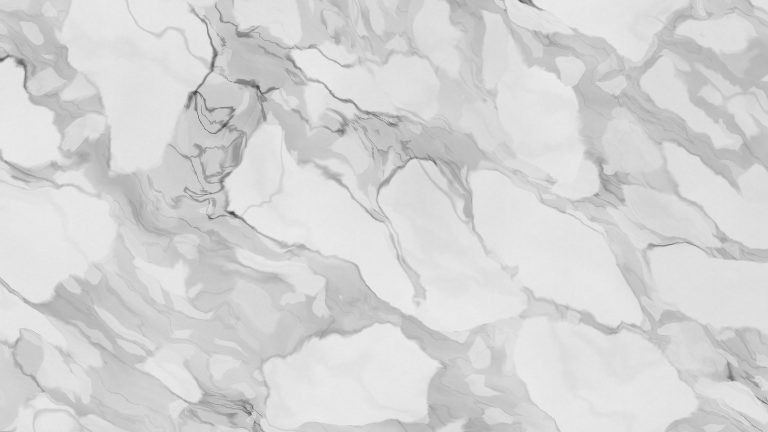
Write a WebGL 1 fragment shader that draws this texture.

```glsl
precision highp float;
// Brecciated white marble: pale ragged clasts in a smoky grey matrix with thin dark veins.
// Clasts are warped, stretched Voronoi cells at three scales; smoke and veins come from
// fractal noise drawn out along the falling diagonal.
uniform vec2 u_resolution;

float hash(vec2 p) {
  return fract(sin(dot(p, vec2(127.1, 311.7))) * 43758.545);
}

vec2 hash2(vec2 p) {
  return vec2(hash(p), hash(p + 57.3));
}

float noise(vec2 p) {
  vec2 i = floor(p), f = fract(p);
  f = f * f * (3.0 - 2.0 * f);
  return mix(mix(hash(i), hash(i + vec2(1, 0)), f.x),
             mix(hash(i + vec2(0, 1)), hash(i + vec2(1, 1)), f.x), f.y);
}

float fbm(vec2 p) {
  float sum = 0.0, amp = 0.5;
  for (int i = 0; i < 5; i++) {
    sum += amp * noise(p);
    p = mat2(1.6, 1.2, -1.2, 1.6) * p + 7.3;
    amp *= 0.5;
  }
  return sum / 0.97;
}

vec2 warp(vec2 p) {
  return vec2(fbm(p), fbm(p + 31.7)) - 0.5;
}

// Thin line along the middle level of a noise field
float vein(vec2 p, float width) {
  return 1.0 - smoothstep(0.0, width, abs(fbm(p) - 0.5));
}

// Voronoi cells: x = rounded distance to the border, y = random value of the cell
vec2 cells(vec2 p) {
  vec2 i = floor(p), f = fract(p), nearCell, nearPoint;
  float best = 9.0;
  for (int y = -1; y <= 1; y++)
    for (int x = -1; x <= 1; x++) {
      vec2 g = vec2(x, y);
      vec2 r = g + hash2(i + g) - f;
      if (dot(r, r) < best) {
        best = dot(r, r);
        nearCell = g;
        nearPoint = r;
      }
    }
  float sum = 0.0;
  for (int y = -2; y <= 2; y++)
    for (int x = -2; x <= 2; x++) {
      vec2 g = nearCell + vec2(x, y);
      vec2 r = g + hash2(i + g) - f;
      vec2 across = r - nearPoint;
      if (dot(across, across) > 0.0001)
        sum += exp(-22.0 * dot(0.5 * (r + nearPoint), normalize(across)));
    }
  return vec2(-log(sum) / 22.0, hash(i + nearCell + 11.0));
}

// Scattered fragments; some cells stay empty and some are half dissolved
float fragments(vec2 p, float gap) {
  vec2 cell = cells(p);
  return smoothstep(gap, gap + 0.07, cell.x) * smoothstep(0.25, 0.7, cell.y);
}

void main() {
  // Axes along and across the grain, then coarse and fine warping
  vec2 p = gl_FragCoord.xy / u_resolution.y + vec2(3.1, 1.7);
  vec2 q = vec2(dot(p, vec2(0.8, -0.6)), dot(p, vec2(0.6, 0.8)));
  q += 0.3 * warp(q * 2.2);
  vec2 rough = q + 0.09 * warp(q * 8.0) + 0.02 * warp(q * 30.0);
  vec2 stretched = rough * vec2(1.0, 1.6);

  // Large clasts; the matrix between them varies in width and swallows some cells
  vec2 large = cells(stretched * 2.2);
  float band = 0.015 + 0.2 * smoothstep(0.3, 0.75, noise(q * 2.6 + 4.0));
  band += 0.3 * step(large.y, 0.22);
  float clast = smoothstep(band, band + 0.03, large.x);

  // Fragments of two sizes in the matrix
  float gap = 0.03 + 0.17 * noise(q * 7.0);
  float broken = max(fragments(stretched * 5.5 + 20.0, gap),
                     0.75 * fragments(stretched * 12.0 + 50.0, gap + 0.05));
  float stone = max(clast, 0.9 * broken);
  float matrix = 1.0 - stone;

  // Pale stone with soft clouds and a few hairline veins
  float white = 0.892 + 0.08 * (fbm(q * 4.0) - 0.5);
  white -= 0.10 * vein(q * vec2(1.6, 3.0) + 9.0, 0.010)
         * smoothstep(0.4, 0.65, noise(q * 3.0 + 2.0));
  white -= 0.025 * vein(rough * vec2(2.0, 5.0) + 40.0, 0.06);

  // Smoky matrix streaked along the grain
  float smoke = smoothstep(0.32, 0.78, fbm(rough * vec2(3.0, 9.0) + 15.0));
  float grey = 0.825 - 0.10 * smoke;
  grey += 0.07 * (fbm(rough * vec2(10.0, 28.0)) - 0.5);
  float tone = mix(grey, white, stone);

  // Veins gather in patches; rims are thin, ragged and interrupted
  float patches = smoothstep(0.46, 0.74, fbm(q * vec2(2.8, 4.2) + 60.0));
  float breaks = smoothstep(0.4, 0.7, fbm(q * 7.0 + 90.0));
  float rim = 1.0 - smoothstep(0.0, 0.022, abs(large.x - band));
  float streaks = vein(rough * vec2(2.5, 8.0) + 25.0, 0.02);
  float threads = vein(rough * vec2(5.0, 15.0) + 80.0, 0.03);
  tone -= rim * breaks * (0.07 + 0.30 * patches);
  tone -= matrix * streaks * (0.05 + 0.24 * patches);
  tone -= matrix * threads * (0.04 + 0.16 * patches);
  tone -= matrix * patches * (0.03 + 0.08 * smoke);

  // Fine grain of the polished surface
  tone += 0.012 * (noise(p * 190.0) - 0.5);
  gl_FragColor = vec4(vec3(clamp(tone, 0.3, 0.93)), 1.0);
}
```
